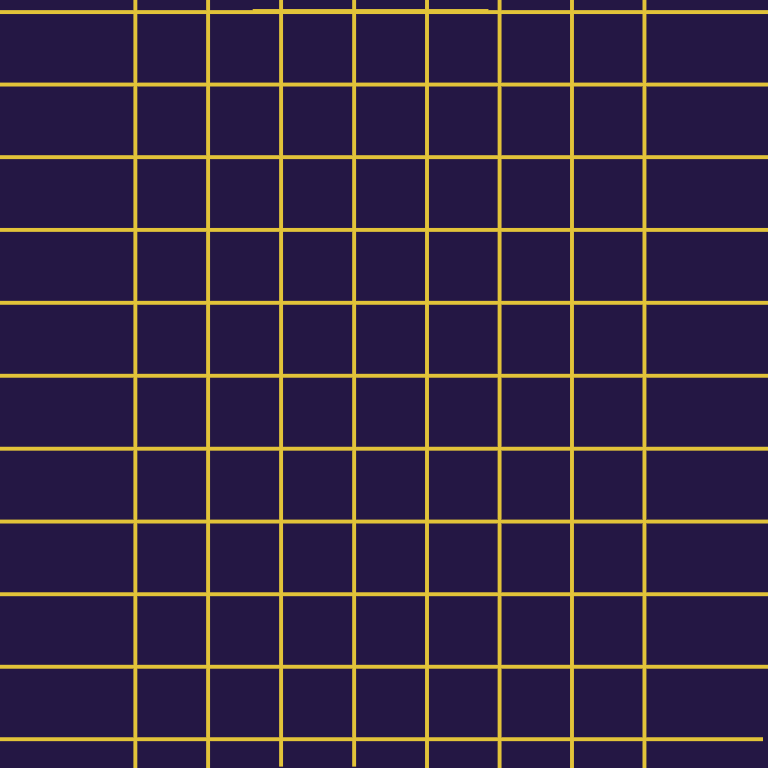
Write a WebGL 1 fragment shader that draws this pattern.

```glsl
precision highp float;
// Thin gold grid on deep violet: 8 upright and 11 level rules at an even pitch.
// Each pixel measures its nearest rule on each axis; layered sines nudge rules
// slightly, a few rules stop short, and one overlapping stroke thickens the top.

uniform vec2 u_resolution;

const vec3 GROUND = vec3(0.14, 0.09, 0.265);
const vec3 GOLD = vec3(0.885, 0.765, 0.225);

const vec2 RULE_COUNT = vec2(8.0, 11.0);        // upright, level
const vec2 FIRST_RULE = vec2(0.1767, 0.0375);   // from the lower left
const vec2 PITCH = vec2(0.0947, 0.09466);
const float RULE_WIDTH = 0.0051;

const vec2 WOBBLE_SIZE = vec2(0.0005, -0.0006);
const vec2 WOBBLE_RATE = vec2(0.9, 0.6);
const vec2 WOBBLE_PHASE = vec2(-2.0, 0.0);

const float LOWEST_RULE_END = 0.9935;           // right end of the lowest rule
const float SHORT_UPRIGHT_END = 0.0018;         // lower end of uprights 2 and 3
const vec2 OVERLAP_SPAN = vec2(0.329, 0.636);   // extra stroke on the top rule
const float OVERLAP_LIFT = 0.0014;

// Coverage of a half-plane whose signed depth is given, smoothed over one pixel.
float cover(float depth, float pixel) {
  return clamp(depth / pixel + 0.5, 0.0, 1.0);
}

float stroke(float offset, float pixel) {
  return cover(0.5 * RULE_WIDTH - abs(offset), pixel);
}

vec2 rulePosition(vec2 index) {
  return FIRST_RULE + index * PITCH
       + WOBBLE_SIZE * sin(index * WOBBLE_RATE + WOBBLE_PHASE);
}

void main() {
  vec2 uv = gl_FragCoord.xy / u_resolution;
  vec2 pixel = 1.0 / u_resolution;

  // Nearest rule on each axis, limited to the rules that exist
  vec2 index = clamp(floor((uv - FIRST_RULE) / PITCH + 0.5),
                     vec2(0.0), RULE_COUNT - 1.0);
  vec2 offset = uv - rulePosition(index);
  float upright = stroke(offset.x, pixel.x);
  float level = stroke(offset.y, pixel.y);

  // Rules that stop just before the border
  if (abs(index.x - 2.5) < 1.0) {
    upright *= cover(uv.y - SHORT_UPRIGHT_END, pixel.y);
  }
  if (index.y < 0.5) {
    level *= cover(LOWEST_RULE_END - uv.x, pixel.x);
  }

  // Overlapping stroke along the middle of the top rule
  if (index.y > RULE_COUNT.y - 1.5) {
    float span = cover(uv.x - OVERLAP_SPAN.x, pixel.x)
               * cover(OVERLAP_SPAN.y - uv.x, pixel.x);
    level = max(level, span * stroke(offset.y - OVERLAP_LIFT, pixel.y));
  }

  gl_FragColor = vec4(mix(GROUND, GOLD, max(upright, level)), 1.0);
}
```
